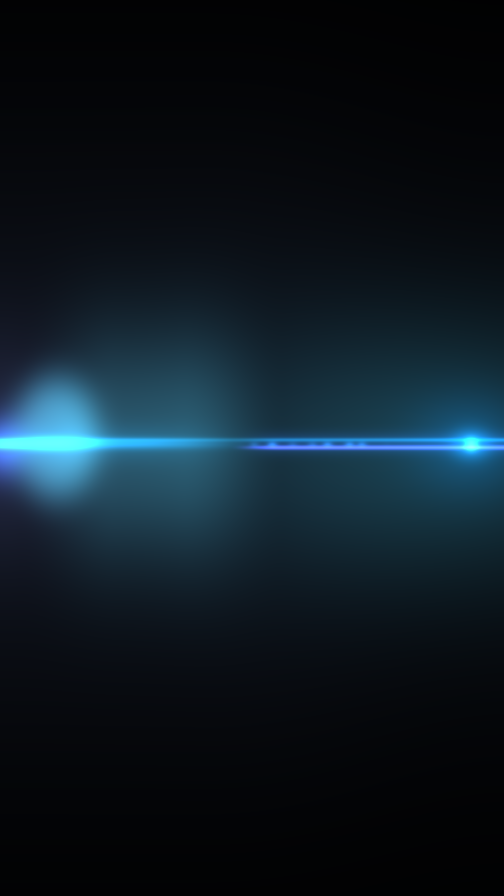
This background is drawn by a WebGL 2 fragment shader. Its source:

```glsl
#version 300 es
precision highp float;
// A dark backdrop with teal haze, crossed by a thin horizontal light streak.
// Every glow is a Gaussian falloff; the streak adds a violet filament, hashed
// beads and a spark. Lengths are in canvas heights, origin at lower left.

#define STREAK_Y 0.505
#define FILAMENT_Y 0.5005
#define FILAMENT_START 0.275
#define BLOB_CENTER vec2(0.061, 0.511)
#define SPARK_CENTER vec2(0.526, 0.504)
#define BEAD_SPACING 0.021
#define HAZE_GAIN 1.0
#define STREAK_GAIN 1.0

uniform vec2 u_resolution;
out vec4 outColor;

const vec3 NAVY = vec3(0.058, 0.075, 0.112);
const vec3 TEAL = vec3(0.095, 0.235, 0.275);
const vec3 SEA = vec3(0.055, 0.190, 0.220);
const vec3 CYAN = vec3(0.230, 0.560, 0.680);
const vec3 AZURE = vec3(0.030, 0.430, 0.680);
const vec3 VIOLET = vec3(0.300, 0.270, 0.900);

float falloff(float d, float radius) {
    float t = d / radius;
    return exp(-t * t);
}

float glow(vec2 p, vec2 center, vec2 radius) {
    vec2 d = (p - center) / radius;
    return exp(-dot(d, d));
}

float hash(float n) {
    return fract(sin(n * 127.1) * 43758.5453);
}

// Dim navy center that sinks to black at the top, bottom and corners.
vec3 backdrop(vec2 p, float width) {
    float vertical = falloff(p.y - 0.5, 0.34);
    float side = 1.0 - 0.35 * smoothstep(0.25, 0.6, p.x / width * 0.6);
    return NAVY * vertical * side;
}

// Two broad teal clouds with a darker gap just right of the middle.
vec3 haze(vec2 p) {
    float leftEdge = smoothstep(0.02, 0.13, p.x);
    float rightEdge = 1.0 - smoothstep(0.20, 0.32, p.x);
    float left = leftEdge * rightEdge * falloff(p.y - 0.505, 0.125);
    float right = glow(p, vec2(0.48, 0.498), vec2(0.25, 0.145));
    return HAZE_GAIN * (TEAL * left + SEA * right);
}

// Soft cyan pool at the left and a violet-blue flare on the border.
vec3 leftLights(vec2 p) {
    vec2 q = (p - BLOB_CENTER) / vec2(0.050, 0.069);
    float pool = exp(-pow(dot(q, q), 1.7));
    vec3 color = CYAN * 0.85 * pool;
    color += vec3(0.16, 0.25, 0.62) * glow(p, vec2(0.0, 0.500), vec2(0.026, 0.034));
    color += vec3(0.08, 0.08, 0.14) * glow(p, vec2(0.0, 0.505), vec2(0.08, 0.12));
    return color;
}

// Small blue beads with hashed places and strengths along the streak.
float beads(vec2 p) {
    float cell = floor(p.x / BEAD_SPACING);
    float sum = 0.0;
    for (int i = -1; i <= 1; i++) {
        float id = cell + float(i);
        float x = (id + 0.25 + 0.5 * hash(id)) * BEAD_SPACING;
        sum += hash(id + 9.0) * glow(p, vec2(x, 0.504), vec2(0.0055, 0.003));
    }
    return sum * smoothstep(0.26, 0.29, p.x) * (1.0 - smoothstep(0.39, 0.44, p.x));
}

// Broad azure beam at the left, splitting into two filaments at the right.
vec3 streak(vec2 p) {
    float fade = 1.0 - smoothstep(0.12, 0.32, p.x);
    float filament = smoothstep(FILAMENT_START - 0.02, FILAMENT_START + 0.04, p.x);
    float dy = p.y - STREAK_Y;
    vec3 color = AZURE * fade * (0.75 * falloff(dy, 0.006) + 0.22 * falloff(dy, 0.019));
    color += vec3(0.02, 0.25, 0.36) * falloff(p.y - 0.509, 0.0022) * mix(0.5, 1.0, filament);
    color += VIOLET * filament * falloff(p.y - FILAMENT_Y, 0.0023);
    color += vec3(0.03, 0.10, 0.24) * filament * falloff(dy, 0.011);
    color += vec3(0.08, 0.32, 0.60) * beads(p);
    color += vec3(0.05, 0.45, 0.45) * glow(p, vec2(0.058, STREAK_Y), vec2(0.035, 0.007));
    color += vec3(0.05, 0.35, 0.45) * glow(p, vec2(0.0, 0.504), vec2(0.035, 0.005));
    return STREAK_GAIN * color;
}

// Bright point at the right with a blue halo.
vec3 spark(vec2 p) {
    vec3 color = vec3(0.25, 0.75, 0.75) * glow(p, SPARK_CENTER, vec2(0.0065));
    color += vec3(0.02, 0.30, 0.50) * glow(p, SPARK_CENTER, vec2(0.020, 0.016));
    color += vec3(0.00, 0.11, 0.21) * glow(p, SPARK_CENTER, vec2(0.065, 0.055));
    return color;
}

void main() {
    vec2 p = gl_FragCoord.xy / u_resolution.y;
    float width = u_resolution.x / u_resolution.y;
    vec3 color = backdrop(p, width) + haze(p) + leftLights(p) + streak(p) + spark(p);
    outColor = vec4(min(color, 1.0), 1.0);
}
```
